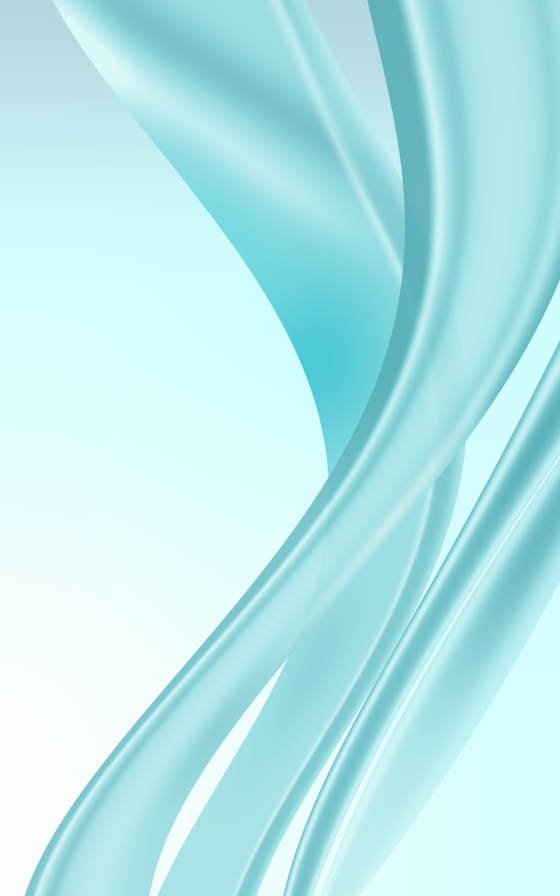
This background is drawn by a WebGL 1 fragment shader. Its source:

```glsl
precision highp float;
// Translucent turquoise ribbons sweeping over a pale, softly lit backdrop.
// Each ribbon lies between two smooth curves x(y); its position s across
// the width (0 left, 1 right) drives the folds, highlights and shadows.
uniform vec2 u_resolution;

// Quartic through five x values at y = 0, 1/4, 1/2, 3/4, 1
float curve(float y, float a, float b, float c, float d, float e) {
  float t = 4.0 * y;
  float d1 = b - a;
  float d2 = c - 2.0 * b + a;
  float d3 = d - 3.0 * c + 3.0 * b - a;
  float d4 = e - 4.0 * d + 6.0 * c - 4.0 * b + a;
  return a + t * (d1 + (t - 1.0) / 2.0 * (d2 + (t - 2.0) / 3.0 * (d3 + (t - 3.0) / 4.0 * d4)));
}

// Soft crease centred on c
float ridge(float s, float c, float w) {
  float d = (s - c) / w;
  return exp(-d * d);
}

// Smooth-edged coverage between two curves
float cover(float x, float left, float right) {
  float px = 1.3 / u_resolution.x;
  return clamp((x - left) / px + 0.5, 0.0, 1.0) * clamp((right - x) / px + 0.5, 0.0, 1.0);
}

// Ribbon tone: 0 deep teal, 0.5 aqua, 1 pale
vec3 teal(float tone) {
  vec3 deep = vec3(0.30, 0.65, 0.69);
  vec3 aqua = vec3(0.59, 0.86, 0.88);
  vec3 pale = vec3(0.87, 0.98, 0.98);
  float t = clamp(tone, 0.0, 1.0) * 2.0;
  return mix(mix(deep, aqua, min(t, 1.0)), pale, max(t - 1.0, 0.0));
}

vec3 backdrop(vec2 p) {
  vec3 color = mix(vec3(0.91, 1.0, 1.0), vec3(0.81, 0.995, 1.0), smoothstep(0.2, 0.62, p.y));
  color = mix(color, vec3(0.70, 0.84, 0.87), smoothstep(0.68, 1.03, p.y));
  color = mix(color, vec3(0.99), 0.9 * exp(-5.0 * dot(p - vec2(0.0, 0.08), p - vec2(0.0, 0.08))));
  return mix(color, vec3(0.82, 0.99, 1.0), 0.8 * smoothstep(0.5, 0.9, p.x) * smoothstep(0.75, 0.3, p.y));
}

void main() {
  vec2 p = gl_FragCoord.xy / u_resolution;
  float x = p.x, y = p.y, drop = 1.0 - y;
  vec3 color = backdrop(p);

  // Outer right ribbon, fading toward its foot
  float left = curve(y, 0.573, 0.760, 1.012, 1.275, 1.5);
  float right = curve(y, 0.642, 0.910, 1.115, 1.292, 1.5);
  float s = (x - left) / (right - left);
  float tone = 0.55 - 0.4 * ridge(s, 0.45, 0.3) * smoothstep(0.1, 0.42, y) + 0.3 * ridge(s, 0.08, 0.1);
  float fade = mix(0.55, 0.95, smoothstep(0.0, 0.4, y)) * (1.0 - 0.5 * smoothstep(0.6, 1.0, s));
  color = mix(color, teal(tone), cover(x, left, right) * fade);

  // Inner right ribbon
  left = curve(y, 0.506, 0.681, 0.902, 1.108, 1.415);
  right = curve(y, 0.558, 0.752, 1.008, 1.271, 1.5);
  s = (x - left) / (right - left);
  tone = 0.42 + 0.45 * ridge(s, 0.16, 0.1) + 0.4 * ridge(s, 0.92, 0.12);
  tone -= 0.35 * ridge(s, 0.5, 0.25) * (0.5 + 0.5 * ridge(y, 0.52, 0.12));
  tone -= 0.25 * ridge(s, 0.0, 0.08);
  color = mix(color, teal(tone), 0.95 * cover(x, left, right));

  // Wide back ribbon with diagonal folds
  left = curve(y, 0.281, 0.502, 0.581, 0.388, 0.094);
  right = curve(y, 0.458, 0.681, 0.831, 0.754, 0.546);
  s = (x - left) / (right - left);
  float upper = smoothstep(0.66, 0.8, y);
  tone = 0.53 + 0.08 * smoothstep(0.4, 0.1, y);
  tone -= 0.27 * upper * ridge(s, 0.22 + 3.5 * drop, 0.2);
  tone += 0.26 * upper * ridge(s, 2.8 * drop - 0.14, 0.16);
  tone += 0.32 * ridge(s, 0.02, 0.13) * smoothstep(0.82, 0.95, y);
  tone -= 0.15 * ridge(s, 0.3, 0.3) * smoothstep(0.4, 0.25, y) * smoothstep(0.05, 0.25, y);
  vec3 ribbon = teal(tone);
  float glow = ridge(x, 0.56, 0.16) * ridge(y, 0.60, 0.12);
  ribbon = mix(ribbon, vec3(0.24, 0.77, 0.82), 0.9 * glow);
  ribbon = mix(ribbon, vec3(0.38, 0.84, 0.88), 0.6 * ridge(s, 0.05, 0.2) * ridge(y, 0.74, 0.09));
  // Folded strip along its right side
  float fold = mix(0.8, 0.9, smoothstep(0.75, 1.0, y));
  float strip = smoothstep(fold - 0.01, fold + 0.01, s);
  float shade = 0.28 + 0.35 * ridge(s, 1.0, 0.06) + 0.2 * ridge(y, 0.88, 0.1);
  ribbon = mix(ribbon, teal(shade), 0.85 * strip);
  ribbon = mix(ribbon, vec3(0.80, 0.95, 0.96), 0.65 * ridge(s, fold - 0.02, 0.03));
  color = mix(color, ribbon, 0.96 * cover(x, left, right));

  // Front ribbon, crossing from upper right to lower left
  left = curve(y, 0.044, 0.319, 0.617, 0.723, 0.656);
  right = curve(y, 0.267, 0.494, 0.823, 1.035, 1.048);
  s = (x - left) / (right - left);
  float crest = mix(0.1, 0.2, smoothstep(0.1, 0.5, y));
  float high = smoothstep(0.42, 0.6, y);
  tone = 0.52 + 0.18 * ridge(s, 0.55, 0.2);
  tone -= 0.45 * smoothstep(crest, crest * 0.6, s) * mix(0.65, 1.0, high);
  tone += 0.32 * ridge(s, crest, 0.035);
  tone -= 0.22 * ridge(s, crest + 0.12, 0.06);
  tone -= 0.14 * high * ridge(s, 0.78, 0.06);
  tone += 0.14 * high * ridge(s, 0.87, 0.04);
  tone -= 0.42 * ridge(s, 1.0, 0.09) * smoothstep(0.47, 0.58, y);
  tone -= 0.2 * ridge(s, 0.85, 0.22) * ridge(y, 0.19, 0.09);
  ribbon = teal(tone);
  float sheen = ridge(s, 0.88, 0.09) * ridge(y, 0.42, 0.12);
  ribbon = mix(ribbon, vec3(0.86, 0.95, 0.95), 0.75 * sheen);
  color = mix(color, ribbon, 0.88 * cover(x, left, right));

  gl_FragColor = vec4(color, 1.0);
}
```
